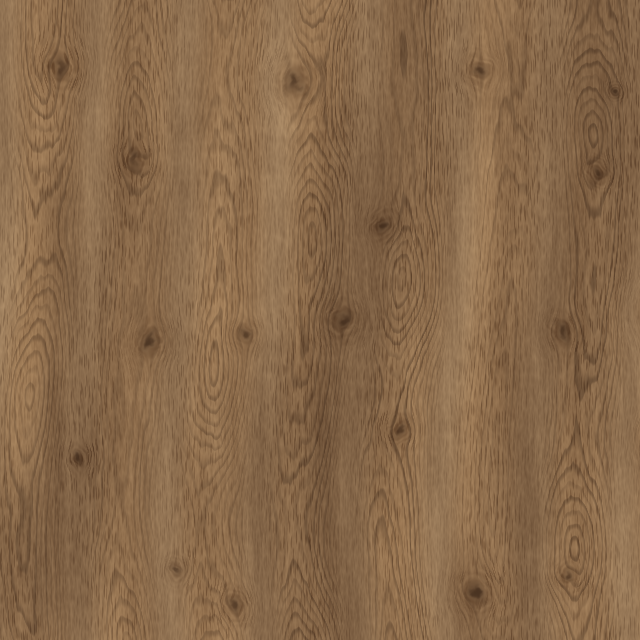
A WebGL 1 fragment shader for this texture:

```glsl
precision highp float;
// Brown oak veneer: fine vertical fibres, nested cathedral rings and scattered knots.
uniform vec2 u_resolution;

const vec3 DARK_WOOD = vec3(0.400, 0.290, 0.195);
const vec3 LIGHT_WOOD = vec3(0.655, 0.530, 0.390);
const vec3 RING_GREY = vec3(0.355, 0.285, 0.215);
const vec3 KNOT_BROWN = vec3(0.230, 0.155, 0.100);
const vec3 WARM_SHIFT = vec3(0.018, -0.002, -0.018);

const float COLUMNS = 7.0;          // cathedral columns across the canvas
const float RING_SPACING = 0.0092;  // ring width near a column's centre
const float RING_CONTRAST = 0.40;
const float FIBRE_CONTRAST = 0.56;
const float PORE_CONTRAST = 0.33;
const float TONE_CONTRAST = 0.27;
const float STREAK_CONTRAST = 0.10;
const vec2 KNOT_GRID = vec2(6.0, 5.0);
const float KNOT_SHARE = 0.6;
const vec2 KNOT_SIZE = vec2(0.004, 0.017);

float hash(vec2 p) {
  vec3 q = fract(vec3(p.xyx) * 0.1031);
  q += dot(q, q.yzx + 33.33);
  return fract((q.x + q.y) * q.z);
}

vec2 hash2(vec2 p) {
  return vec2(hash(p), hash(p + 47.3));
}

// Layered, bent sines: a smooth signed noise.
float waves(vec2 p) {
  float sum = 0.0;
  float amplitude = 0.5;
  for (int i = 0; i < 4; i++) {
    sum += amplitude * sin(p.x + 1.4 * sin(p.y));
    p = mat2(1.5, 1.1, -1.1, 1.5) * p + 3.1;
    amplitude *= 0.55;
  }
  return sum;
}

// Cellular noise: distance to the nearest jittered point.
float cellular(vec2 p) {
  vec2 cell = floor(p);
  float nearest = 4.0;
  for (int j = -1; j <= 1; j++) {
    for (int i = -1; i <= 1; i++) {
      vec2 id = cell + vec2(float(i), float(j));
      vec2 d = id + hash2(id) - p;
      nearest = min(nearest, dot(d, d));
    }
  }
  return sqrt(nearest);
}

// Knots: x = sideways bend of the grain, y = dark core, z = ringed halo.
vec3 knots(vec2 p) {
  vec2 cell = floor(p * KNOT_GRID);
  vec3 result = vec3(0.0);
  for (int j = -1; j <= 1; j++) {
    for (int i = -1; i <= 1; i++) {
      vec2 id = cell + vec2(float(i), float(j));
      vec2 centre = (id + 0.2 + 0.6 * hash2(id + 11.0)) / KNOT_GRID;
      float present = step(hash(id + 71.0), KNOT_SHARE);
      float pick = hash(id + 29.0);
      float size = mix(KNOT_SIZE.x, KNOT_SIZE.y, pick * pick);
      vec2 d = p - centre;
      vec2 e = d + 0.45 * size * vec2(waves(d * 120.0 + id), waves(d * 90.0 - id));
      e.y += (hash(id + 3.0) - 0.5) * 1.4 * e.x;
      e *= vec2(1.0, mix(0.6, 1.1, hash(id + 7.0))) / size;
      float q = dot(e, e);
      float halo = exp(-0.12 * dot(d, d) / (size * size));
      float ripple = 0.5 + 0.5 * sin(6.5 * sqrt(q));
      float core = exp(-1.6 * q) * mix(0.6, 1.0, hash(id + 17.0));
      result += present * vec3(-0.85 * d.x * halo, core, halo * mix(0.4, 1.0, ripple));
    }
  }
  return result;
}

// Growth rings of one column: x = dark line, y = closeness to the column's middle.
vec2 growthRings(vec2 p) {
  float s = p.x * COLUMNS + 0.13 * sin(3.1 * p.y + 1.0) + 0.06 * sin(8.3 * p.y);
  float column = floor(s);
  vec2 seed = hash2(vec2(column, 5.0));
  float across = fract(s) - 0.5;
  float lateral = (across - 0.25 * (seed.x - 0.5)) / COLUMNS;
  float pitch = mix(3.2, 5.6, seed.y);
  float depth = 0.050 * sin(pitch * p.y + 6.28 * seed.x)
              + 0.012 * sin(2.6 * pitch * p.y + 9.0 * seed.y);
  depth += 0.004 * waves(p * vec2(75.0, 16.0) + column);
  float radius = length(vec2(lateral, depth));
  float rings = radius * (1.0 + 6.0 * radius) / RING_SPACING;
  float f = fract(rings);
  float line = smoothstep(0.42, 0.8, f) * (1.0 - smoothstep(0.84, 1.0, f));
  line *= 0.3 + 0.7 * hash(vec2(floor(rings), column + 90.0));
  float middle = 1.0 - smoothstep(0.15, 0.5, abs(across));
  return vec2(line * middle * mix(0.55, 1.0, seed.y), middle);
}

void main() {
  vec2 p = gl_FragCoord.xy / min(u_resolution.x, u_resolution.y);
  vec3 knot = knots(p);
  vec2 grain = p + vec2(knot.x + 0.003 * waves(p * vec2(9.0, 7.0)), 0.0);
  vec2 rings = growthRings(grain);

  // Fibres, pores and broad tone
  float fibre = 0.4 * cellular(grain * vec2(310.0, 75.0))
              + 0.35 * cellular(grain * vec2(210.0, 16.0) + 31.0)
              + 0.25 * cellular(grain * vec2(75.0, 3.5) + 19.0);
  float pore = 1.0 - smoothstep(0.16, 0.32, cellular(grain * vec2(235.0, 24.0) + 53.0));
  float poreAmount = 0.65 + 0.35 * sin(41.0 * grain.x + 2.0 * sin(5.0 * p.y));
  float tone = waves(grain * vec2(17.0, 2.6) + 2.0) + 0.5 * waves(p * vec2(6.0, 5.0) + 7.0);
  float streak = waves(grain * vec2(62.0, 6.0) + 5.0);
  float fleck = waves(p * vec2(22.0, 60.0)) * smoothstep(0.1, 0.6, waves(p * 6.0 + 4.0));

  float light = 0.625 + TONE_CONTRAST * tone + STREAK_CONTRAST * streak + 0.08 * fleck
              + FIBRE_CONTRAST * (fibre - 0.44)
              - PORE_CONTRAST * pore * poreAmount
              - RING_CONTRAST * rings.x - 0.38 * knot.z;

  // Colour
  vec3 colour = mix(DARK_WOOD, LIGHT_WOOD, clamp(light, -0.35, 1.1));
  colour += WARM_SHIFT * rings.y * (0.5 + 0.4 * tone);
  colour = mix(colour, RING_GREY, 0.3 * rings.x);
  colour = mix(colour, KNOT_BROWN, 0.75 * clamp(knot.y, 0.0, 1.0));
  gl_FragColor = vec4(colour, 1.0);
}
```
